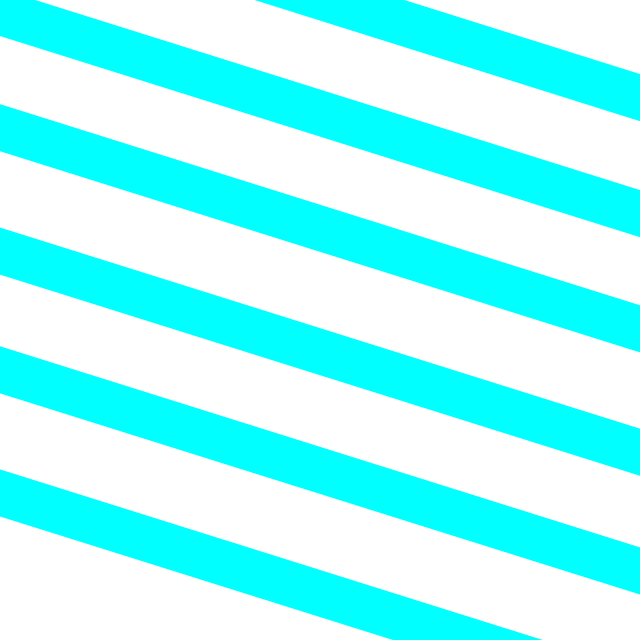
Reproduce this pattern procedurally as a WebGL 2 fragment shader.

```glsl
#version 300 es
precision highp float;
// Six slanted cyan stripes, unevenly spaced, falling to the right on white.

uniform vec2 u_resolution;
out vec4 fragColor;

const vec3 WHITE = vec3(1.0);
const vec3 CYAN = vec3(0.0, 1.0, 1.0);

const int STRIPE_COUNT = 6;
const float SLOPE = -0.3143;       // rise per unit across
const float FIRST_HEIGHT = 0.2298; // centre of the lowest stripe at the left edge
const float PITCH = 0.1864;        // mean vertical spacing
const float HALF_HEIGHT = 0.0368;  // half the vertical extent of a stripe

// Small upward shift of each stripe from even spacing, lowest first.
const float SHIFT[STRIPE_COUNT] = float[](0.0, 0.0060, 0.0051, 0.0115, 0.0051, 0.0);

// Signed distance to a sloped band that meets the left edge at the given height.
float bandDistance(vec2 p, float height, float slope, float halfHeight) {
    float vertical = abs(p.y - slope * p.x - height) - halfHeight;
    return vertical * inversesqrt(1.0 + slope * slope);
}

// Signed distance to the nearest stripe.
float stripesDistance(vec2 p) {
    float nearest = 1e3;
    for (int i = 0; i < STRIPE_COUNT; i++) {
        float height = FIRST_HEIGHT + PITCH * float(i) + SHIFT[i];
        nearest = min(nearest, bandDistance(p, height, SLOPE, HALF_HEIGHT));
    }
    return nearest;
}

// Coverage of a shape, softened over one pixel.
float coverage(float dist, float pixel) {
    return clamp(0.5 - dist / pixel, 0.0, 1.0);
}

void main() {
    vec2 p = gl_FragCoord.xy / u_resolution.y;
    float stripes = coverage(stripesDistance(p), 1.0 / u_resolution.y);
    fragColor = vec4(mix(WHITE, CYAN, stripes), 1.0);
}
```
